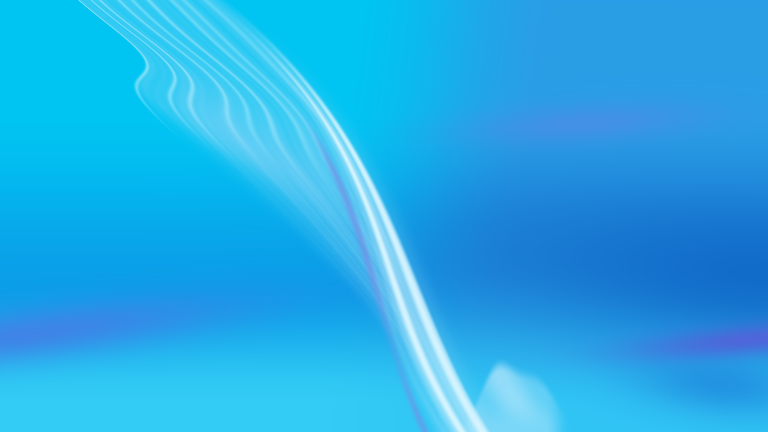
Reproduce this background procedurally as a WebGL 1 fragment shader.

```glsl
precision highp float;
// A pale silky ribbon falling across a soft blue gradient backdrop.
// Cubic curves bound the ribbon; folds and strands are gaussian lines in
// ribbon coordinates, and blurred tilted ellipses tint the backdrop.
uniform vec2 u_resolution;

const vec3 WHITE = vec3(0.88, 0.97, 1.0);
const vec3 VEIL = vec3(0.50, 0.83, 0.96);
const vec3 VIOLET = vec3(0.47, 0.55, 0.90);

float bell(float x, float width) {
  float q = x / width;
  return exp(-q * q);
}

// Blurred ellipse, sheared by slope
float glow(vec2 p, vec2 center, vec2 radius, float slope) {
  vec2 d = p - center;
  d.y -= slope * d.x;
  d /= radius;
  return exp(-dot(d, d));
}

float cubic(float t, vec4 k) {
  return k.x + t * (k.y + t * (k.z + t * k.w));
}

vec3 backdrop(vec2 p) {
  // Vertical ramps for the two sides
  vec3 left = mix(vec3(0.20, 0.80, 0.96), vec3(0.04, 0.62, 0.91), smoothstep(0.06, 0.34, p.y));
  left = mix(left, vec3(0.0, 0.77, 0.95), smoothstep(0.32, 0.75, p.y));
  vec3 right = mix(vec3(0.19, 0.77, 0.96), vec3(0.12, 0.52, 0.85), smoothstep(0.05, 0.42, p.y));
  right = mix(right, vec3(0.16, 0.62, 0.90), smoothstep(0.45, 0.75, p.y));
  vec3 col = mix(left, right, smoothstep(0.75, 1.22, p.x + 0.12 * (0.5 - p.y)));

  // Deep blue pools
  col = mix(col, vec3(0.06, 0.41, 0.78), 0.9 * glow(p, vec2(1.78, 0.36), vec2(0.55, 0.16), -0.05));
  col = mix(col, vec3(0.12, 0.54, 0.87), 0.8 * glow(p, vec2(1.67, 0.11), vec2(0.20, 0.07), -0.1));

  // Violet streaks
  col = mix(col, vec3(0.27, 0.49, 0.90), 0.85 * glow(p, vec2(0.06, 0.225), vec2(0.48, 0.06), 0.13));
  col = mix(col, vec3(0.33, 0.38, 0.85), 0.9 * glow(p, vec2(1.75, 0.215), vec2(0.27, 0.035), 0.09));
  col = mix(col, vec3(0.30, 0.55, 0.91), 0.75 * glow(p, vec2(1.36, 0.715), vec2(0.27, 0.045), 0.06));
  return col;
}

// Wide translucent sheet: s runs across it, t runs down it
vec3 veil(vec3 col, float s, float t, float width) {
  float softness = mix(0.025, 0.5, smoothstep(0.15, 0.55, t));
  float mask = smoothstep(0.0, softness, s) * (1.0 - smoothstep(0.95, 1.02, s));
  float grain = 0.5 + 0.22 * sin(s * 37.0 + 2.0 * t) + 0.15 * sin(s * 83.0 - 3.0 * t)
              + 0.10 * sin(s * 151.0 + 1.0);
  float density = 0.26 + 0.24 * grain + 0.2 * s * smoothstep(0.05, 0.4, t);
  col = mix(col, VEIL, mask * density);

  // Milky pockets between the folds
  vec2 q = vec2(s, t);
  float milk = glow(q, vec2(0.30, 0.30), vec2(0.13, 0.10), 0.4)
             + 0.8 * glow(q, vec2(0.53, 0.40), vec2(0.16, 0.11), 0.3);
  col = mix(col, vec3(0.58, 0.83, 0.97), 0.4 * mask * milk);

  // Fine bright fold lines, strongest at the outer edge
  for (int i = 0; i < 9; i++) {
    float k = float(i);
    float place = 0.015 + 0.108 * k + 0.02 * sin(k * 2.4);
    float fade = 1.0 - smoothstep(0.16 + 0.02 * k, 0.34 + 0.025 * k, t);
    float line = bell((s - place) * width, 0.0035 + 0.0006 * k);
    col = mix(col, WHITE, line * fade * (0.48 - 0.03 * k));
  }
  return col;
}

// Bright bundle along the right edge: d is the distance inside that edge
vec3 strand(vec3 col, float d, float t) {
  float inside = smoothstep(-0.005, 0.008, d);
  float width = mix(0.045, 0.105, smoothstep(0.2, 0.9, t));
  float q = d / width;
  float strength = smoothstep(0.0, 0.38, t);
  float body = inside * (1.0 - smoothstep(0.55, 1.3, q));
  float streaks = 0.62 + 0.22 * sin(q * 13.0 - 0.6) + 0.12 * sin(q * 29.0 + 3.0 * t);
  col = mix(col, vec3(0.70, 0.91, 0.99), body * strength * streaks);
  col = mix(col, WHITE, 0.75 * strength * inside * bell(q - 0.16, 0.13));
  col = mix(col, WHITE, 0.80 * strength * bell(q - 0.62, 0.10));

  // Violet thread beside the bundle
  float thread = bell(d - 0.065 - 0.085 * t * t, 0.009);
  float shown = smoothstep(0.25, 0.42, t) * (1.0 - 0.6 * bell(t - 0.8, 0.12));
  col = mix(col, VIOLET, 0.65 * thread * shown);
  return mix(col, VEIL, 0.22 * strength * bell(min(d, 0.0), 0.025) * (1.0 - inside));
}

// Rounded billow at the foot of the ribbon
vec3 billow(vec3 col, vec2 p) {
  float crest = 0.135 * bell(p.x - 1.15, 0.055) + 0.115 * bell(p.x - 1.24, 0.065);
  float sides = smoothstep(1.06, 1.11, p.x) * (1.0 - smoothstep(1.26, 1.32, p.x));
  float mask = sides * (1.0 - smoothstep(-0.018, 0.018, p.y - crest));
  float fold = 0.62 + 0.2 * sin(42.0 * p.x + 25.0 * p.y) * smoothstep(0.0, 0.08, p.y);
  return mix(col, vec3(0.66, 0.89, 0.98), mask * fold);
}

void main() {
  vec2 p = gl_FragCoord.xy / u_resolution * vec2(16.0 / 9.0, 1.0);
  float t = 1.0 - p.y;

  // Ribbon coordinates, with a bulge that drifts down across the sheet
  float rightEdge = cubic(t, vec4(0.521, 1.232, -1.259, 0.64));
  float leftEdge = cubic(t, vec4(0.13, 0.536, 1.402, -1.084));
  float width = rightEdge - leftEdge;
  float across = clamp((p.x - leftEdge) / width, 0.0, 1.0);
  float bulge = 0.14 * (1.0 - across) * bell(t - 0.06 - 0.25 * across, 0.095);
  float s = (p.x - leftEdge - bulge) / width;

  vec3 col = veil(backdrop(p), s, t, width);
  col = billow(col, p);
  col = strand(col, rightEdge - p.x, t);
  gl_FragColor = vec4(col, 1.0);
}
```
